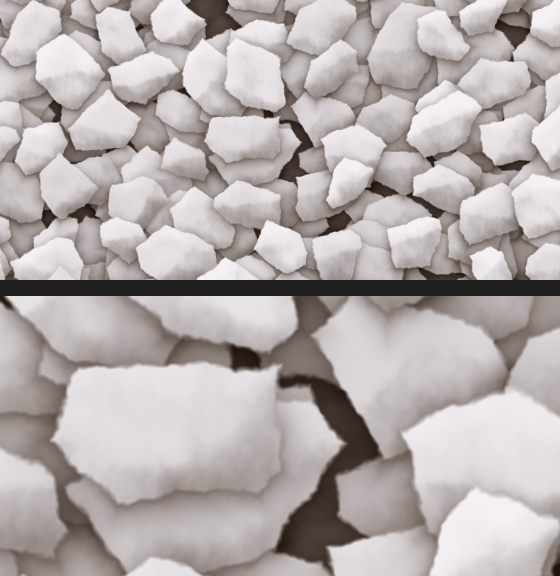
Top, the full canvas; bottom, a detail of the centre.
Give the GLSL for this texture, as a WebGL 1 fragment shader.

```glsl
precision highp float;
uniform vec2 u_resolution;

#define CELL vec2(0.27, 0.205)
#define STONE_AXES vec2(0.128, 0.084)
#define LAYERS 4
#define EDGES 7
#define BEVEL 0.030
#define FACET_BLEND 0.010
#define ROUGHNESS 0.26
#define EDGE_WARP 0.007
#define SHADOW 0.48
#define SHADOW_WIDTH 0.017
#define SOFTNESS 0.004
#define GROUND_TONE 0.34

const vec2 LIGHT = vec2(-0.35, 0.94);

vec2 hash2(vec2 p) {
  vec2 k = vec2(dot(p, vec2(127.1, 311.7)), dot(p, vec2(269.5, 183.3)));
  return fract(sin(k) * 43758.55);
}

// Layered, rotated sines for the chalky surface
vec2 roughNoise(vec2 p) {
  vec2 sum = vec2(0.0);
  float amp = 0.5;
  p *= 18.0;
  for (int i = 0; i < 6; i++) {
    p = mat2(0.8, 0.6, -0.6, 0.8) * p * 1.75 + 1.7;
    sum += amp * sin(p.yx + 1.3 * sin(p * 0.7));
    amp *= 0.66;
  }
  return sum;
}

// Angular stone: xy is the facet slope, z the distance to the outline
vec3 stone(vec2 q, vec2 seed) {
  vec2 shape = hash2(seed + 3.7);
  float turn = (shape.x - 0.5) * 1.9;
  vec2 axes = STONE_AXES * mix(0.72, 1.25, shape.y);
  vec2 slope = vec2(0.0);
  float total = exp(-BEVEL / FACET_BLEND);
  float dist = -1.0;
  for (int i = 0; i < EDGES; i++) {
    vec2 r = hash2(seed + float(i) * 7.13);
    float angle = (float(i) + 0.8 * r.x) * 6.2832 / float(EDGES);
    vec2 dir = vec2(cos(angle), sin(angle));
    float reach = length(axes * vec2(cos(angle - turn), sin(angle - turn)));
    float edge = dot(q, dir) - reach * mix(0.8, 1.1, r.y);
    float weight = exp(min(edge, 0.05) / FACET_BLEND);
    slope += dir * weight;
    total += weight;
    dist = max(dist, edge);
  }
  // A ridge splits the upper face in two
  float ridgeAngle = 6.2832 * hash2(seed + 9.1).x;
  vec2 ridge = vec2(cos(ridgeAngle), sin(ridgeAngle));
  float side = smoothstep(-0.012, 0.012, dot(q, ridge) - 0.015);
  return vec3(slope / total + ridge * (side - 0.5) * 0.7, dist);
}

float stoneTone(vec2 slope, float variation) {
  float lit = dot(slope, LIGHT);
  return min(0.875 + 0.06 * lit - 0.13 * max(-lit, 0.0) + variation, 0.96);
}

// Greys turn warm and brown as they darken
vec3 toneColor(float t) {
  float warmth = 1.0 - smoothstep(0.45, 0.9, t);
  return vec3(t) - vec3(0.0, 0.02, 0.01) - vec3(0.0, 0.03, 0.06) * warmth;
}

void main() {
  vec2 p = gl_FragCoord.xy / u_resolution.y;
  vec2 rough = roughNoise(p);
  vec2 warped = p + EDGE_WARP * rough;
  float tone = GROUND_TONE + 0.04 * rough.x;

  // Pile the stones from the back to the front
  for (int k = 0; k < LAYERS; k++) {
    float layer = float(k);
    vec2 pos = warped + layer * vec2(0.137, 0.093) + 2.0;
    vec2 home = floor(pos / CELL);
    float depthFade = mix(0.90, 1.0, layer / float(LAYERS - 1));
    for (int j = 0; j < 3; j++) {
      for (int i = 0; i < 3; i++) {
        vec2 cell = home + vec2(float(i) - 1.0, 1.0 - float(j));
        vec2 seed = cell + layer * 17.3;
        vec2 jitter = hash2(seed);
        vec2 q = pos - (cell + 0.5 + 0.7 * (jitter - 0.5)) * CELL;
        vec3 s = stone(q, seed);

        // Contact shadow, strongest below the stone
        float below = clamp(0.62 - 4.0 * q.y, 0.25, 1.0);
        tone *= 1.0 - SHADOW * below * exp(-max(s.z, 0.0) / SHADOW_WIDTH);

        float variation = 0.08 * (hash2(seed + 5.3).y - 0.5);
        float face = stoneTone(s.xy + ROUGHNESS * rough, variation);
        face *= depthFade;
        float cover = 1.0 - smoothstep(-SOFTNESS, SOFTNESS, s.z);
        tone = mix(tone, face, cover);
      }
    }
  }
  gl_FragColor = vec4(toneColor(max(tone, 0.12)), 1.0);
}
```
